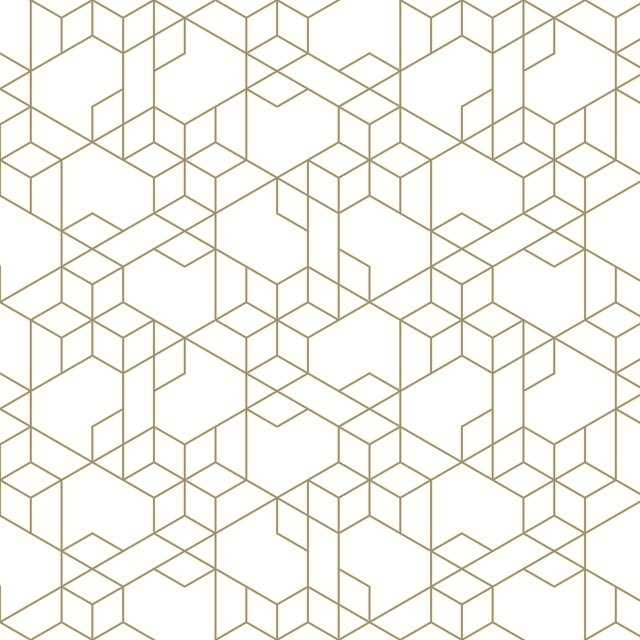
Reproduce this pattern procedurally as a three.js fragment shader.

```glsl
// Fine gold line tiling on an isometric grid: stars, cubes, hexagons and strips.
// A quarter of the tile is drawn as strokes along three grid directions;
// a half-turn and a glide reflection complete the tile, which repeats evenly.

varying vec2 vUv;

const float ROWS = 36.0;                                // half edges up the canvas
const vec2 GRID = vec2(1.0 / (ROWS * 0.5773503), 1.0 / ROWS); // column and row step
const vec2 TILE = vec2(12.0, 18.0);                     // tile size in grid steps
const float HALF_WIDTH = 0.0015;                        // canvas units
const float EDGE_SOFTNESS = 0.0012;
const float HALO_RADIUS = 0.0045;
const float HALO_SOFTNESS = 0.0012;
const vec3 PAPER = vec3(1.0, 1.0, 0.992);
const vec3 HALO = vec3(1.0, 0.988, 0.93);
const vec3 GOLD = vec3(0.60, 0.54, 0.43);

// Grid directions, each one edge long
const vec2 UP = vec2(0.0, 2.0);
const vec2 RISE = vec2(1.0, 1.0);
const vec2 FALL = vec2(1.0, -1.0);

// Distance in canvas units to the nearest tiled copy of a stroke
float stroke(vec2 p, vec2 start, vec2 direction, float edges) {
  vec2 halfSpan = 0.5 * edges * direction;
  vec2 offset = p - start - halfSpan;
  offset -= TILE * floor(offset / TILE + 0.5);
  offset *= GRID;
  halfSpan *= GRID;
  float along = clamp(dot(offset, halfSpan) / dot(halfSpan, halfSpan), -1.0, 1.0);
  return length(offset - along * halfSpan);
}

// Three crossing diameters
float star(vec2 p, vec2 center) {
  float d = stroke(p, center - UP, UP, 2.0);
  d = min(d, stroke(p, center - RISE, RISE, 2.0));
  return min(d, stroke(p, center - FALL, FALL, 2.0));
}

// The independent quarter of the tile
float motif(vec2 p) {
  float d = star(p, vec2(9.0, 0.0));

  // Long lines
  d = min(d, stroke(p, vec2(7.0, 0.0), UP, 4.0));
  d = min(d, stroke(p, vec2(10.0, 1.0), UP, 4.0));
  d = min(d, stroke(p, vec2(10.0, -1.0), RISE, 8.0));
  d = min(d, stroke(p, vec2(5.0, 6.0), FALL, 4.0));
  d = min(d, stroke(p, vec2(10.0, 3.0), FALL, 4.0));

  // Cube edges around the star
  d = min(d, stroke(p, vec2(8.0, 1.0), UP, 1.0));
  d = min(d, stroke(p, vec2(10.0, -3.0), UP, 1.0));
  d = min(d, stroke(p, vec2(9.0, 2.0), RISE, 1.0));
  d = min(d, stroke(p, vec2(8.0, -3.0), RISE, 1.0));
  d = min(d, stroke(p, vec2(10.0, 1.0), FALL, 1.0));
  d = min(d, stroke(p, vec2(7.0, 0.0), FALL, 1.0));

  // Corner folds inside the hexagons
  d = min(d, stroke(p, vec2(12.0, 1.0), UP, 1.0));
  d = min(d, stroke(p, vec2(11.0, 4.0), FALL, 1.0));
  d = min(d, stroke(p, vec2(11.0, -4.0), RISE, 1.0));
  return min(d, stroke(p, vec2(12.0, -3.0), FALL, 1.0));
}

vec2 glide(vec2 p) { return vec2(15.0 - p.x, p.y + 9.0); }

vec2 halfTurn(vec2 p) { return 9.0 - p; }

void main() {
  vec2 p = vUv / GRID;

  // Combine the four symmetric placements
  float d = 1.0;
  for (int turn = 0; turn < 2; turn++) {
    d = min(d, min(motif(p), motif(glide(p))));
    p = halfTurn(p);
  }

  // Pale halo, then the line itself
  float halo = 1.0 - smoothstep(HALO_RADIUS - HALO_SOFTNESS, HALO_RADIUS + HALO_SOFTNESS, d);
  float ink = 1.0 - smoothstep(HALF_WIDTH - EDGE_SOFTNESS, HALF_WIDTH + EDGE_SOFTNESS, d);
  vec3 color = mix(mix(PAPER, HALO, halo), GOLD, ink);
  gl_FragColor = vec4(color, 1.0);
}
```
